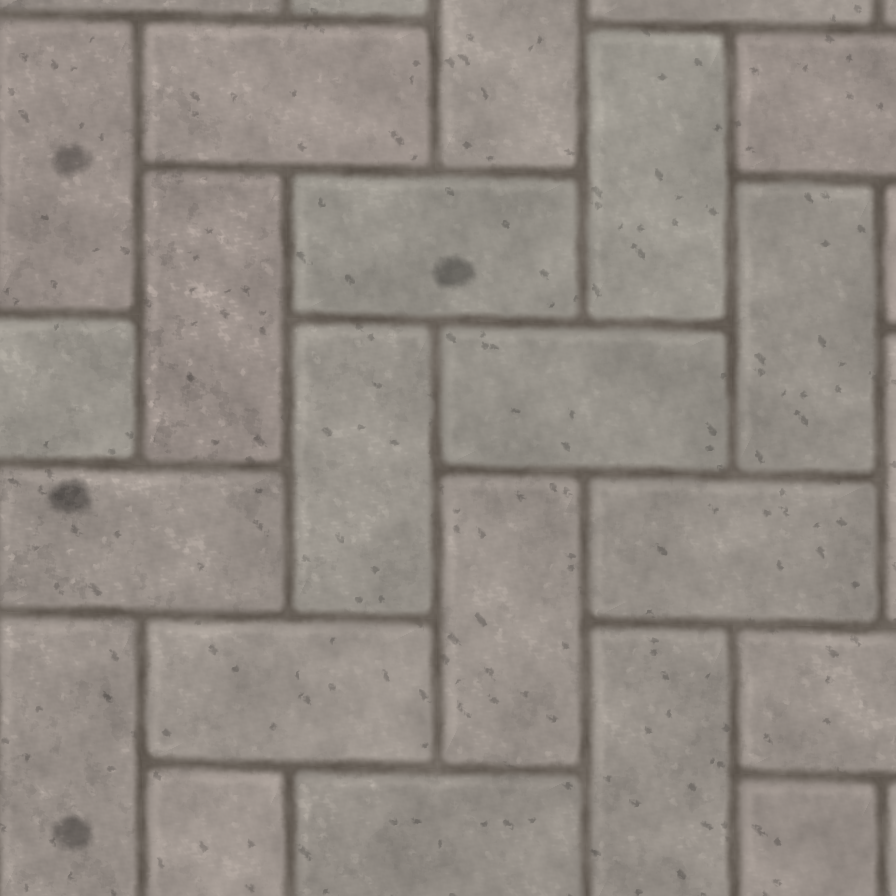
Reproduce this texture procedurally as a Shadertoy shader.

```glsl
float hash(vec2 p) {
    return fract(sin(dot(p, vec2(127.1, 311.7))) * 43758.5);
}

// Layered, rotated and warped sines, roughly -1 to 1
float layeredSines(vec2 p) {
    float sum = 0.0, amplitude = 0.5;
    for (int i = 0; i < 5; i++) {
        sum += amplitude * sin(p.x + 1.6 * sin(p.y + float(i)));
        p = mat2(1.6, 1.2, -1.2, 1.6) * p + 2.3;
        amplitude *= 0.72;
    }
    return sum;
}

// Cellular noise: distance to the nearest point, and that point's random id
vec2 cellular(vec2 p) {
    vec2 nearest = vec2(9.0, 0.0);
    for (int j = -1; j <= 1; j++)
    for (int i = -1; i <= 1; i++) {
        vec2 cell = floor(p) + vec2(i, j);
        vec2 point = cell + 0.15 + 0.7 * vec2(hash(cell), hash(cell + 37.0));
        float d = length(p - point);
        if (d < nearest.x) nearest = vec2(d, hash(cell + 71.0));
    }
    return nearest;
}

float roundedBox(vec2 p, vec2 halfSize, float radius) {
    vec2 q = abs(p) - halfSize + radius;
    return length(max(q, 0.0)) + min(max(q.x, q.y), 0.0) - radius;
}

// Herringbone of 1 by 2 bricks: xy = brick origin, z = 1 when upright
vec3 herringbone(vec2 cell) {
    float phase = mod(cell.x - cell.y, 4.0);
    if (phase > 2.5) return vec3(cell - vec2(0, 1), 1);
    if (phase > 1.5) return vec3(cell - vec2(1, 0), 0);
    return vec3(cell, phase < 0.5 ? 1.0 : 0.0);
}

void mainImage(out vec4 fragColor, in vec2 fragCoord) {
    vec2 uv = fragCoord / iResolution.xy;
    uv.y = 1.0 - uv.y;

    // Slightly skewed paving grid, rows counted downwards
    vec2 grid = vec2(uv.x * 6.05 + 0.07 - 0.03 * uv.y,
                     uv.y * 6.0 - 0.094 - 0.11 * uv.x);
    vec3 brick = herringbone(floor(grid));
    vec2 halfSize = brick.z > 0.5 ? vec2(0.5, 1.0) : vec2(1.0, 0.5);
    vec2 local = grid - brick.xy - halfSize;
    float seed = hash(brick.xy + 3.0);
    vec2 surface = grid + seed * 17.0;

    // Worn outline and soft joint
    float blotch = layeredSines(surface * 3.5);
    float grain = layeredSines(surface.yx * 11.0 + 4.0);
    float edge = roundedBox(local, halfSize - 0.038, 0.06) + 0.01 * blotch + 0.008 * grain;
    float joint = smoothstep(-0.035, 0.035, edge);

    // Stone tone, with stronger wear towards the left
    float wear = mix(0.45, 1.0, seed) * mix(1.5, 0.7, smoothstep(0.0, 0.5, uv.x));
    float relief = layeredSines(surface * 7.0 + vec2(0.22, -0.22)) - layeredSines(surface * 7.0);
    float tone = 0.592 + 0.035 * (hash(brick.xy + 9.0) - 0.5);
    tone += 0.034 * blotch + 0.014 * grain + 0.022 * wear * relief;
    tone += 0.045 * wear * smoothstep(0.55, 1.2, relief + 0.4 * blotch);
    tone -= 0.045 * wear * smoothstep(0.45, 1.0, grain - 0.5 * blotch);

    // Worn bevel, lighter along the upper left sides
    float bevel = exp(-pow((edge + 0.065) / 0.03, 2.0));
    tone += bevel * (0.018 - 0.018 * sign(local.x / halfSize.x + local.y / halfSize.y));

    // Small pits and pale flecks
    vec2 speck = cellular(surface * 8.0 + 0.25 * grain);
    float spot = 1.0 - smoothstep(0.08, 0.28, speck.x);
    tone -= 0.11 * spot * step(0.88, speck.y);
    tone += 0.06 * spot * wear * step(speck.y, 0.14);

    // Round dark stains with ragged rims
    for (int i = 0; i < 4; i++) {
        float n = float(i);
        vec2 center = vec2(0.08 + 0.427 * floor(n / 3.0), fract(0.18 + 0.375 * n));
        float d = length((uv - center) * vec2(0.9, 1.1)) + 0.003 * blotch + 0.002 * grain;
        tone -= 0.17 * (1.0 - smoothstep(0.012, 0.026, d));
    }

    // Warm and cool stone tints, then the sandy joint
    vec3 tint = mix(vec3(0.985, 0.958, 0.905), vec3(1.015, 0.945, 0.905), hash(brick.xy + 21.0));
    vec3 stone = tone * tint;
    vec3 mortar = vec3(0.405, 0.375, 0.345) + 0.04 * layeredSines(grid * 5.0) + 0.015 * grain;
    fragColor = vec4(mix(stone, mortar, joint), 1.0);
}
```
